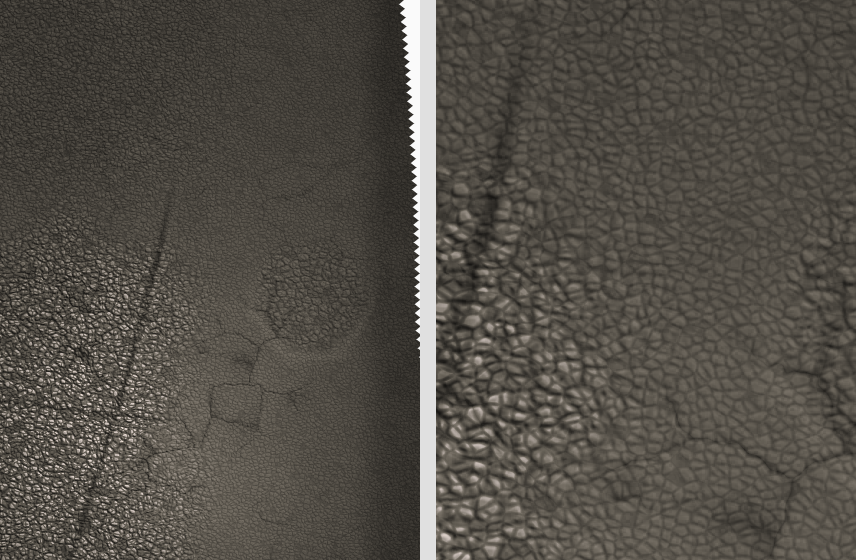
Left: the whole. Right: its middle third, enlarged.
This texture is drawn by a WebGL 2 fragment shader. Its source:

```glsl
#version 300 es
precision highp float;
// Dark, creased leather under soft light, with a pinked edge on white at the right.
// Cellular noise forms pebbles and wrinkles; the relief is lit by its slope,
// and broad gradients set the sheen.
uniform vec2 u_resolution;
out vec4 fragColor;

vec2 hash2(vec2 p) {
    vec3 q = fract(p.xyx * vec3(0.1031, 0.1030, 0.0973));
    q += dot(q, q.yzx + 33.33);
    return fract((q.xx + q.yz) * q.zy);
}

// Distances to the nearest and second nearest cell points.
vec2 cell(vec2 p) {
    vec2 id = floor(p), f = fract(p), nearest = vec2(9.0);
    for (int j = -1; j <= 1; j++)
        for (int i = -1; i <= 1; i++) {
            vec2 o = vec2(i, j);
            float d = length(o + hash2(id + o + 50.0) - f);
            nearest = d < nearest.x ? vec2(d, nearest.x) : vec2(nearest.x, min(nearest.y, d));
        }
    return nearest;
}

// Layered sines, roughly -1 to 1.
float waves(vec2 p) {
    float sum = 0.0, amp = 0.5;
    for (int i = 0; i < 4; i++) {
        sum += amp * sin(p.x + 1.3 * sin(p.y)) * cos(p.y * 0.9 + sin(p.x * 0.7));
        p = mat2(1.5, 1.1, -1.1, 1.5) * p + 2.7;
        amp *= 0.6;
    }
    return sum;
}

float blob(vec2 p, vec2 center, vec2 radius) {
    vec2 d = (p - center) / radius;
    return exp(-dot(d, d));
}

// Radius measure of the swollen patch, 1 at its rim.
float patchRadius(vec2 p) {
    return length((p - vec2(0.74, 0.63)) / vec2(0.13, 0.14)) + 0.15 * waves(p * 18.0);
}

float pebbleAmount(vec2 p) {
    float wobble = 0.09 * waves(p * 11.0);
    return (1.0 - smoothstep(0.25, 0.58, p.x + wobble)) * (1.0 - smoothstep(0.66, 0.86, p.y + wobble));
}

// Relief around zero: fine grain, coarse pebbles, wrinkles.
float relief(vec2 p) {
    vec2 warped = p + 0.007 * vec2(waves(p * 23.0), waves(p.yx * 21.0 + 3.0));
    float pebbles = pebbleAmount(p);
    float swollen = 1.0 - smoothstep(0.8, 1.05, patchRadius(p));
    float upper = smoothstep(0.7, 1.0, p.y) * (1.0 - smoothstep(0.3, 0.7, p.x));

    vec2 fine = cell(mat2(0.95, 0.25, -0.25, 0.95) * warped * vec2(95.0, 125.0));
    vec2 coarse = cell(mat2(0.95, 0.3, -0.3, 0.95) * warped * vec2(50.0, 64.0));
    float grain = smoothstep(0.0, 0.5, fine.y - fine.x) - 0.55;
    float dome = smoothstep(0.0, 0.5, coarse.y - coarse.x) - 0.55;
    float h = grain * (0.24 + 0.2 * pebbles + 0.1 * upper);
    h += dome * (0.06 + 0.62 * pebbles + 0.3 * swollen + 0.2 * upper);

    vec2 fold = cell((warped + 0.012 * waves(p * 37.0)) * vec2(8.0, 12.0) + 4.0);
    float broken = smoothstep(-0.1, 0.5, waves(p * 8.0 + 1.0));
    float reach = 0.25 + 0.75 * blob(p, vec2(0.35, 0.5), vec2(0.4, 0.45));
    return h - 0.6 * broken * reach * exp(-22.0 * (fold.y - fold.x));
}

void main() {
    vec2 p = gl_FragCoord.xy / u_resolution.x;
    float top = u_resolution.y / u_resolution.x;

    // Broad sheen, the dark strip near the edge, and cloudy mottling
    float sheen = blob(p, vec2(0.22, 0.3), vec2(0.42, 0.46));
    float tone = 0.222 + 0.12 * sheen + 0.065 * blob(p, vec2(0.6, 0.5), vec2(0.38, 0.6));
    tone += 0.05 * blob(p, vec2(0.52, 0.1), vec2(0.22, 0.25));
    tone -= 0.05 * smoothstep(0.84, 0.93, p.x + 0.02 * waves(p * 7.0));
    tone += 0.014 * waves(p * 9.0) + 0.008 * waves(p * 31.0);

    // Rim under the swollen patch
    float rim = exp(-pow((patchRadius(p) - 1.08) / 0.1, 2.0));
    tone += 0.035 * rim * (1.0 - smoothstep(0.55, 0.72, p.y));

    // Light from the upper right
    vec2 stepToLight = vec2(0.0011, 0.0016);
    float away = relief(p - stepToLight), toward = relief(p + stepToLight);
    float slope = away - toward, h = 0.5 * (away + toward);
    tone *= max(0.35, 1.0 + 0.65 * slope + 0.6 * h);
    tone += 0.26 * sheen * smoothstep(0.2, 0.65, h + 0.7 * slope);

    // Two long folds: one climbing, one lying across it
    float wobble = 0.004 * waves(p * 28.0);
    float climbing = p.x - (0.165 + 0.34 * p.y - 0.07 * p.y * p.y) + wobble;
    float lying = p.y - (0.382 - 0.16 * p.x + 0.11 * p.x * p.x) + wobble;
    float folds = exp(-pow(climbing / 0.008, 2.0)) * (1.0 - smoothstep(0.75, 0.95, p.y));
    folds = max(folds, exp(-pow(lying / 0.005, 2.0)) * (1.0 - smoothstep(0.3, 0.52, p.x)));
    tone *= 1.0 - 0.32 * folds;
    tone += 0.025 * exp(-pow((climbing - 0.016) / 0.008, 2.0)) * (1.0 - smoothstep(0.7, 0.9, p.y));

    // Speckle
    tone += 0.035 * (hash2(floor(p * 384.0)).x - 0.5);
    vec3 color = tone * vec3(1.06, 1.0, 0.9) + vec3(0.0, 0.0, 0.05) * smoothstep(0.35, 0.8, tone);

    // Pinked edge with triangular teeth
    float drop = top - p.y, bend = min(drop, 0.77);
    float edge = 0.962 + 0.1 * bend - 0.065 * bend * bend + 0.02 * smoothstep(0.75, 0.95, drop);
    edge -= 0.013 * abs(2.0 * fract(p.y / 0.021) - 1.0);
    float pixel = 1.0 / u_resolution.x;
    color = mix(color, vec3(0.98), smoothstep(-pixel, pixel, p.x - edge));
    fragColor = vec4(color, 1.0);
}
```
